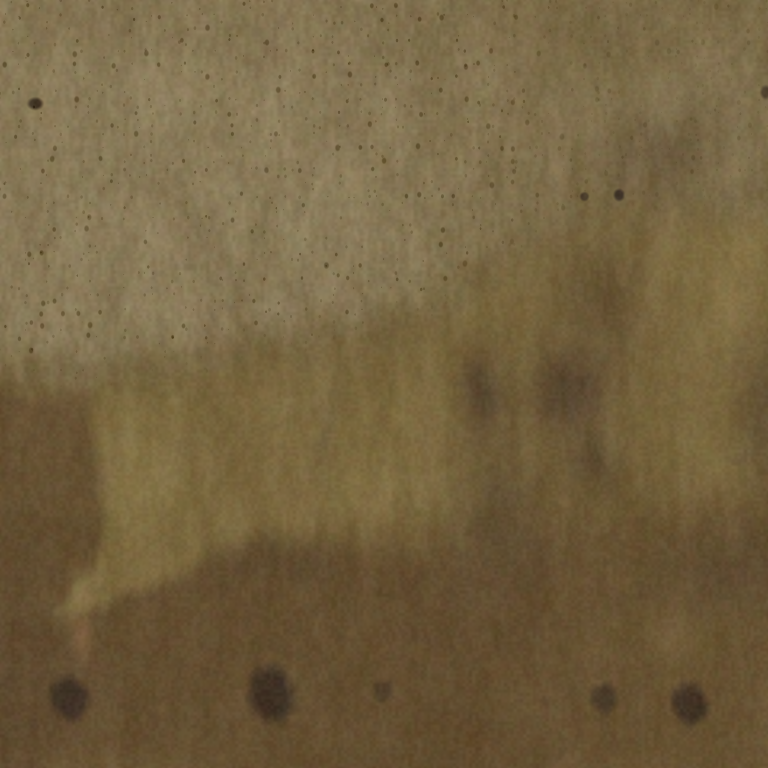
A WebGL 1 fragment shader for this texture:

```glsl
precision highp float;
// Weathered plaster wall: pale pitted coat above, ochre wash and brown damp stains below.
uniform vec2 u_resolution;

const vec3 PLASTER = vec3(0.535, 0.475, 0.345);
const vec3 PLASTER_SHADE = vec3(0.475, 0.410, 0.275);
const vec3 OCHRE = vec3(0.470, 0.397, 0.240);
const vec3 OCHRE_LIGHT = vec3(0.530, 0.460, 0.285);
const vec3 BROWN = vec3(0.378, 0.295, 0.183);
const vec3 UMBER = vec3(0.315, 0.245, 0.170);
const vec3 SOOT = vec3(0.215, 0.165, 0.130);
const vec3 PINK = vec3(0.510, 0.385, 0.260);
const float GRAIN = 0.075;
const float PITTING = 0.13;
const float MOTTLE = 0.075;

float hash(vec2 p) {
  vec3 q = fract(p.xyx * 0.1031);
  q += dot(q, q.yzx + 33.33);
  return fract((q.x + q.y) * q.z);
}

float noise(vec2 p) {
  vec2 i = floor(p);
  vec2 f = fract(p);
  f = f * f * (3.0 - 2.0 * f);
  return mix(mix(hash(i), hash(i + vec2(1.0, 0.0)), f.x),
             mix(hash(i + vec2(0.0, 1.0)), hash(i + 1.0), f.x), f.y);
}

float fbm(vec2 p) {
  float sum = 0.0;
  float amp = 0.5;
  for (int i = 0; i < 4; i++) {
    sum += amp * noise(p);
    p = mat2(1.6, 1.2, -1.2, 1.6) * p + 7.3;
    amp *= 0.5;
  }
  return sum / 0.9375;
}

// Soft elliptical stain
float stain(vec2 p, vec2 center, vec2 radius) {
  vec2 d = (p - center) / radius;
  return exp(-dot(d, d));
}

// Compact spot with a firm edge
float spot(vec2 p, vec2 center, vec2 radius) {
  return 1.0 - smoothstep(0.55, 1.25, length((p - center) / radius));
}

// Scattered pits, one candidate per cell
float pits(vec2 p, float cells, float density) {
  vec2 id = floor(p * cells);
  vec2 jitter = vec2(hash(id + 3.1), hash(id + 17.7)) * 0.4 + 0.3;
  float size = mix(0.10, 0.28, hash(id + 41.3));
  float d = length((fract(p * cells) - jitter) * vec2(1.0, 0.75));
  return step(hash(id + 71.9), density) * (1.0 - smoothstep(size * 0.4, size, d));
}

void main() {
  vec2 uv = gl_FragCoord.xy / u_resolution;
  float rough = fbm(uv * vec2(26.0, 17.0)) - 0.5;
  float streak = fbm(uv * vec2(48.0, 13.0) + 31.0) - 0.5;
  vec2 warped = uv + 0.022 * vec2(rough, streak);

  // Ochre wash with pale patches
  vec3 color = OCHRE;
  float pale = 0.6 * stain(uv, vec2(0.17, 0.36), vec2(0.07, 0.14))
    + 0.45 * stain(uv, vec2(0.50, 0.38), vec2(0.10, 0.12))
    + 0.6 * stain(uv, vec2(0.95, 0.68), vec2(0.07, 0.16))
    + 0.55 * stain(uv, vec2(0.94, 0.37), vec2(0.04, 0.06));
  color = mix(color, OCHRE_LIGHT, min(pale, 1.0));

  // Upper plaster coat, its lower rim climbing to the right
  float rim = 0.515 + 0.06 * smoothstep(0.1, 0.5, uv.x) + 0.16 * smoothstep(0.48, 0.8, uv.x);
  float coat = smoothstep(-0.035, 0.04, uv.y - rim + 0.06 * rough);
  float shade = 0.75 * smoothstep(0.42, 0.75, uv.x) + 0.3 * smoothstep(0.85, 1.0, uv.y);
  shade -= 0.35 * stain(uv, vec2(0.94, 0.88), vec2(0.08, 0.10));
  color = mix(color, mix(PLASTER, PLASTER_SHADE, clamp(shade, 0.0, 1.0)), coat);
  float rimBand = stain(vec2(uv.y, 0.0), vec2(rim - 0.005, 0.0), vec2(0.035, 1.0));
  color = mix(color, PLASTER_SHADE * 0.9, 0.35 * rimBand);

  // Brown arch along the base and tall patch on the left
  float archTop = 0.2 + 0.095 * smoothstep(0.08, 0.36, uv.x) + 0.05 * smoothstep(0.6, 0.8, uv.x);
  float archSoft = mix(0.014, 0.075, smoothstep(0.15, 0.75, uv.x));
  float arch = 1.0 - smoothstep(-archSoft, archSoft, warped.y - archTop);
  float sideBulge = (uv.y - 0.35) / 0.07;
  float sideEdge = 0.12 + 0.018 * exp(-sideBulge * sideBulge) - 0.05 * (1.0 - smoothstep(0.19, 0.27, uv.y));
  float side = 1.0 - smoothstep(-0.012, 0.012, warped.x - sideEdge);
  side *= 1.0 - smoothstep(0.46, 0.53, uv.y + 0.04 * rough);
  float base = max(arch * mix(0.92, 0.72, smoothstep(0.6, 0.9, uv.x)), side * 0.85);
  color = mix(color, BROWN, base);
  color = mix(color, UMBER, 0.35 * stain(uv, vec2(0.0, 0.05), vec2(0.10, 0.25)));
  color = mix(color, OCHRE, 0.4 * stain(uv, vec2(0.88, 0.17), vec2(0.06, 0.03))
    + 0.35 * stain(uv, vec2(0.15, 0.0), vec2(0.10, 0.025)));

  // Damp shadows on the right and beneath the arch rim
  float damp = 0.75 * stain(warped, vec2(0.625, 0.49), vec2(0.030, 0.05))
    + 0.85 * stain(warped, vec2(0.74, 0.49), vec2(0.055, 0.055))
    + 0.6 * stain(warped, vec2(0.775, 0.395), vec2(0.04, 0.04))
    + 0.55 * stain(warped, vec2(0.65, 0.33), vec2(0.06, 0.10))
    + 0.4 * stain(warped, vec2(0.78, 0.61), vec2(0.06, 0.08))
    + 0.35 * stain(uv, vec2(0.86, 0.80), vec2(0.07, 0.05))
    + 0.6 * stain(warped, vec2(1.0, 0.46), vec2(0.04, 0.09))
    + 0.4 * stain(warped, vec2(0.95, 0.26), vec2(0.09, 0.06))
    + 0.35 * stain(uv, vec2(0.37, 0.27), vec2(0.08, 0.03))
    + 0.25 * stain(vec2(uv.x - 0.3 * (uv.y - 0.45), uv.y), vec2(0.43, 0.45), vec2(0.015, 0.07));
  color = mix(color, UMBER, min(damp, 0.9));

  // Pale crease where the side patch meets the arch
  float creaseX = 0.092 + 0.3 * max(uv.y - 0.20, 0.0);
  float crease = stain(uv, vec2(creaseX, 0.22), vec2(0.014, 0.04));
  color = mix(color, OCHRE_LIGHT, 0.5 * crease);
  color = mix(color, PINK, 0.75 * stain(uv, vec2(0.108, 0.172), vec2(0.012, 0.028)));

  // Row of dark holes near the base, and a few chips higher up
  float holes = spot(warped, vec2(0.094, 0.091), vec2(0.026, 0.030));
  holes = max(holes, spot(warped, vec2(0.357, 0.096), vec2(0.032, 0.040)));
  holes = max(holes, 0.5 * spot(warped, vec2(0.499, 0.101), vec2(0.015, 0.016)));
  holes = max(holes, 0.65 * spot(warped, vec2(0.787, 0.089), vec2(0.018, 0.022)));
  holes = max(holes, 0.9 * spot(warped, vec2(0.896, 0.083), vec2(0.024, 0.030)));
  holes = max(holes, spot(uv, vec2(0.046, 0.865), vec2(0.010, 0.008)));
  holes = max(holes, spot(uv, vec2(0.806, 0.746), vec2(0.007, 0.008)));
  holes = max(holes, 0.8 * spot(uv, vec2(0.761, 0.744), vec2(0.006)));
  holes = max(holes, 0.7 * spot(uv, vec2(0.997, 0.880), vec2(0.007, 0.009)));
  color = mix(color, SOOT, 0.85 * holes);

  // Pits, streaked mottling and fine grain
  float pitted = coat * (1.0 - 0.6 * smoothstep(0.55, 0.8, uv.x));
  color -= PITTING * pitted * (pits(uv, 65.0, 0.13) + 0.6 * pits(uv + 0.37, 110.0, 0.16));
  color += MOTTLE * (0.6 * rough + streak) * mix(1.0, 0.65, base);
  float scratch = noise(uv * vec2(170.0, 75.0) + 5.0) - 0.5;
  float grain = noise(uv * 240.0 + 11.0) - 0.5;
  color += GRAIN * (0.65 * scratch * mix(0.4, 1.0, pitted) + 0.5 * grain);
  vec3 tint = vec3(noise(uv * 90.0), noise(uv * 90.0 + 43.0), noise(uv * 90.0 + 87.0)) - 0.5;
  color += 0.022 * tint;

  gl_FragColor = vec4(clamp(color, 0.0, 1.0), 1.0);
}
```
